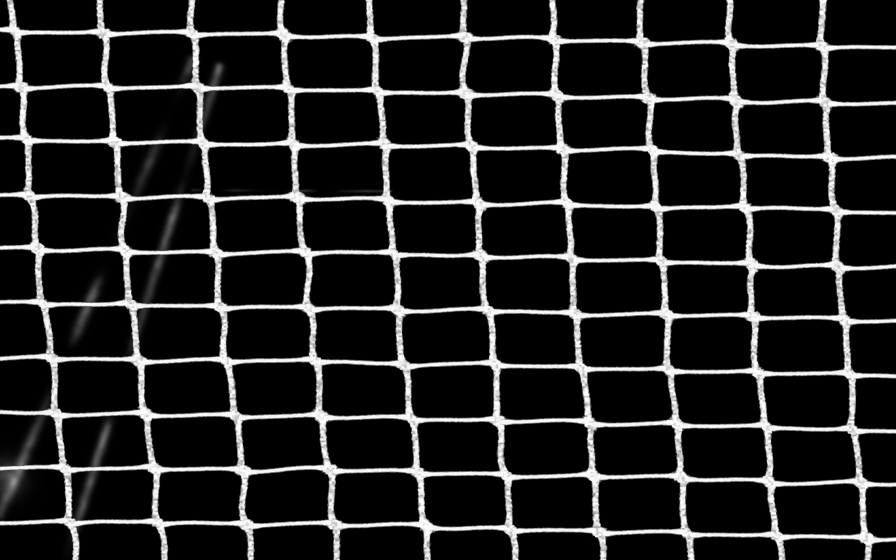
Give the GLSL for this pattern, as a Shadertoy shader.

```glsl
// A knotted white cord net hanging slightly skewed in front of a black ground.
// Each pixel finds its cell in a bent lattice, then measures the nearby bowed
// cords and slanted knots; noise frays the fibres and dim streaks lie behind.

const float UNITS = 480.0;                 // canvas height in net units, y down
const vec2  FIRST_KNOT = vec2(12.0, 27.0); // knot of column 0, row 0
const vec2  CELL = vec2(77.0, 46.7);       // column and row spacing
const vec2  LEAN = vec2(4.5, 0.8);         // x shift per row, y shift per column
const vec2  BEND = vec2(0.11, 0.08);       // quadratic part of the lean
const float TAPER = 0.16;                  // column spacing lost per row
const float JITTER = 1.8;                  // random knot displacement
const float ROW_RADIUS = 1.65;             // half width of the horizontal cords
const float DROP_RADIUS = 2.6;             // half width of the vertical cords
const vec2  KNOT_SIZE = vec2(7.0, 4.6);    // half axes of a knot
const float KNOT_ANGLE = 0.5;
const vec2  ROW_END = vec2(4.5, 1.4);      // where cords leave a knot
const vec2  DROP_END = vec2(1.8, 3.0);
const float SOFTNESS = 1.0;                // edge blur

float hash(vec2 p) {
    vec3 q = fract(p.xyx * vec3(0.1031, 0.1030, 0.0973));
    q += dot(q, q.yzx + 33.33);
    return fract((q.x + q.y) * q.z);
}

float signedHash(vec2 p) { return 2.0 * hash(p) - 1.0; }

float noise(vec2 p) {
    vec2 i = floor(p), f = fract(p);
    f = f * f * (3.0 - 2.0 * f);
    return mix(mix(hash(i), hash(i + vec2(1, 0)), f.x),
               mix(hash(i + vec2(0, 1)), hash(i + vec2(1, 1)), f.x), f.y);
}

// Lattice index to position, and the inverse by fixed-point iteration
vec2 knotPosition(vec2 id) {
    vec2 jitter = vec2(signedHash(id + 17.0), 0.7 * signedHash(id + 53.0));
    vec2 lean = LEAN * id.yx + BEND * id.yx * id.yx;
    return FIRST_KNOT + CELL * id + lean - vec2(TAPER * id.x * id.y, 0.0) + JITTER * jitter;
}

vec2 latticeIndex(vec2 p) {
    vec2 id = (p - FIRST_KNOT) / CELL;
    for (int k = 0; k < 4; k++) {
        vec2 lean = LEAN * id.yx + BEND * id.yx * id.yx;
        id = (p - FIRST_KNOT - lean) / (CELL - vec2(TAPER * id.y, 0.0));
    }
    return id;
}

// Signed distance to a cord that bows sideways, sways and flares at its ends
float cordDistance(vec2 p, vec2 a, vec2 b, float radius, float bow, float sway) {
    vec2 d = b - a;
    float t = clamp(dot(p - a, d) / dot(d, d), 0.0, 1.0);
    vec2 side = normalize(vec2(-d.y, d.x));
    float offset = bow * 4.0 * t * (1.0 - t) + sway * sin(6.2832 * t);
    float flare = 0.9 * smoothstep(0.34, 0.5, abs(t - 0.5));
    return length(p - a - d * t - side * offset) - radius - flare;
}

float knotDistance(vec2 p, float angle, vec2 size) {
    float c = cos(angle), s = sin(angle);
    vec2 q = vec2(c * p.x + s * p.y, c * p.y - s * p.x);
    return (length(q / size) - 1.0) * size.y;
}

// Dim, patchy line seen through the net
float streak(vec2 p, vec2 a, vec2 b, float width) {
    vec2 d = b - a;
    float t = clamp(dot(p - a, d) / dot(d, d), 0.0, 1.0);
    float patches = smoothstep(0.2, 0.85, noise(vec2(t * 9.0, a.x)));
    return exp(-pow(length(p - a - d * t) / width, 2.0)) * patches;
}

float background(vec2 p) {
    float glow = 0.34 * streak(p, vec2(165, 52), vec2(0, 440), 4.5);
    glow += 0.34 * streak(p, vec2(188, 58), vec2(58, 475), 4.0);
    glow += 0.18 * streak(p, vec2(165, 163), vec2(335, 164), 1.3);
    glow += 0.25 * exp(-dot(p - vec2(4, 410), p - vec2(4, 410)) / 250.0);
    return glow * (0.7 + 0.5 * noise(p * 0.15));
}

void mainImage(out vec4 fragColor, in vec2 fragCoord) {
    float pixel = UNITS / iResolution.y;
    vec2 p = vec2(fragCoord.x, iResolution.y - fragCoord.y) * pixel;
    float blur = max(SOFTNESS, 0.75 * pixel);

    // Nearest surface of each kind among the surrounding cells
    float rows = 1e3, drops = 1e3, knots = 1e3;
    vec2 base = floor(latticeIndex(p));
    for (int y = -1; y <= 1; y++)
    for (int x = -1; x <= 1; x++) {
        vec2 id = base + vec2(x, y);
        vec2 k = knotPosition(id);
        vec2 right = knotPosition(id + vec2(1, 0));
        vec2 below = knotPosition(id + vec2(0, 1));
        float r1 = signedHash(id + 91.0), r2 = signedHash(id + 137.0);
        rows = min(rows, cordDistance(p, k + ROW_END, right - ROW_END, ROW_RADIUS, 0.9 * r1, 0.6 * r2));
        drops = min(drops, cordDistance(p, k + DROP_END, below - DROP_END, DROP_RADIUS, 1.6 * r2, 1.0 * r1));
        knots = min(knots, knotDistance(p - k, KNOT_ANGLE + 0.35 * r1, KNOT_SIZE * (1.0 + 0.12 * r2)));
    }

    // Frayed edges and mottled fibres
    float fibre = noise(p * 0.55), grain = noise(p * vec2(0.42, 0.6) + 40.0);
    float fray = 0.9 * (fibre - 0.5);
    float rowLight = smoothstep(blur, -blur, rows + 0.4 * fray) * (0.94 + 0.06 * grain);
    float dropLight = smoothstep(blur, -blur, drops + fray) * (1.0 - 0.42 * grain * grain);
    float knotLight = smoothstep(blur, -blur, knots + 1.6 * fray) * (1.0 - 0.28 * grain * grain);

    float light = max(max(rowLight, dropLight), max(knotLight, background(p)));
    fragColor = vec4(vec3(min(light, 0.99)), 1.0);
}
```
